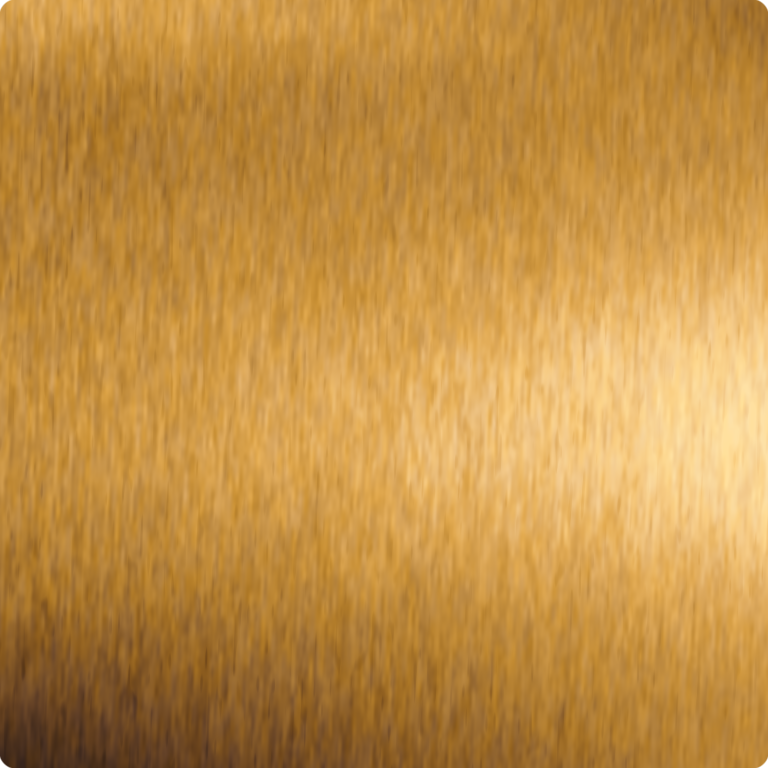
This texture is drawn by a Shadertoy shader. Its source:

```glsl
// Brushed gold metal plate with fine upright grain, a warm side glow and rounded corners.

// Metal tones from deepest shadow to brightest glare
const int TONE_COUNT = 8;
const vec3 TONES[TONE_COUNT] = vec3[](
    vec3(0.22, 0.14, 0.09), vec3(0.39, 0.25, 0.13),
    vec3(0.55, 0.37, 0.15), vec3(0.68, 0.48, 0.19),
    vec3(0.78, 0.57, 0.25), vec3(0.88, 0.67, 0.35),
    vec3(0.96, 0.79, 0.52), vec3(1.00, 0.88, 0.63));
const vec3 BACKDROP = vec3(1.0);

// Grain: streaks per canvas width and height, and strength in tone steps
const vec2 FINE_GRAIN = vec2(220.0, 38.0);
const vec2 MEDIUM_GRAIN = vec2(135.0, 20.0);
const vec2 SHORT_GRAIN = vec2(170.0, 85.0);
const vec2 BROAD_GRAIN = vec2(50.0, 13.0);
const vec4 GRAIN_STRENGTH = vec4(0.44, 0.30, 0.20, 0.12);
const vec2 SCRATCH_GRAIN = vec2(190.0, 30.0);
const float SCRATCH_DEPTH = 0.45;
const vec2 TINT_GRAIN = vec2(140.0, 34.0);
const vec3 TINT_SHIFT = vec3(-0.012, 0.002, 0.045);

// Lean of the grain, and how far it wanders from place to place
const float GRAIN_LEAN = -0.035;
const float WANDER = 0.0015;
const vec2 WANDER_SCALE = vec2(9.0, 11.0);

// Lighting, in canvas units and tone steps
const float GLOW_HEIGHT = 0.45;
const float GLOW_REACH_UP = 0.24;
const float GLOW_REACH_DOWN = 0.28;
const float SHADE_TOP = 0.40;
const float SHADE_DEPTH = 3.0;
const float CORNER_RADIUS = 0.022;

// Integer hash giving a value from 0 to 1
float hash(vec2 cell, uint seed) {
    uvec2 q = uvec2(ivec2(cell));
    uint h = q.x * 1597334677u ^ q.y * 3812015801u ^ seed * 2654435769u;
    h = (h ^ (h >> 16)) * 2246822519u;
    h = (h ^ (h >> 13)) * 3266489917u;
    h ^= h >> 16;
    return float(h >> 8) / 16777216.0;
}

// Smooth noise along one column, shifted so that columns never line up
float columnNoise(float column, float y, uint seed) {
    y += 16.0 + 16.0 * hash(vec2(column, 0.0), seed + 101u);
    float row = floor(y);
    float blend = smoothstep(0.0, 1.0, y - row);
    return mix(hash(vec2(column, row), seed),
               hash(vec2(column, row + 1.0), seed), blend);
}

// Streak noise from -1 to 1
float streaks(vec2 p, uint seed) {
    float column = floor(p.x);
    float blend = smoothstep(0.0, 1.0, p.x - column);
    return 2.0 * mix(columnNoise(column, p.y, seed),
                     columnNoise(column + 1.0, p.y, seed), blend) - 1.0;
}

// Broad light and shadow, as a position on the tone scale
float lighting(vec2 uv) {
    float tone = 3.0 + 0.6 * uv.x;

    // Horizontal glow that swells to the right
    float offset = uv.y - GLOW_HEIGHT;
    offset /= offset > 0.0 ? GLOW_REACH_UP : GLOW_REACH_DOWN;
    tone += exp(-offset * offset) * (0.9 + 2.4 * pow(uv.x, 1.35));

    // Shadow pooling in the lower left
    float shade = max(1.0 - uv.y / SHADE_TOP, 0.0);
    tone -= SHADE_DEPTH * pow(shade, 1.4) * (1.0 - 0.85 * uv.x);

    // Reflection along the top edge, fading to shadow at the right
    tone += smoothstep(0.85, 0.99, uv.y) * (1.5 - 2.5 * uv.x * uv.x);
    return tone;
}

vec3 metalColor(float tone) {
    tone = clamp(tone, 0.0, float(TONE_COUNT) - 1.001);
    int i = int(tone);
    return mix(TONES[i], TONES[i + 1], fract(tone));
}

float roundedBox(vec2 p, vec2 halfSize, float radius) {
    vec2 d = abs(p) - halfSize + radius;
    return length(max(d, 0.0)) + min(max(d.x, d.y), 0.0) - radius;
}

void mainImage(out vec4 fragColor, in vec2 fragCoord) {
    vec2 uv = fragCoord / iResolution.xy;
    float light = lighting(uv);

    // Brushed grain, leaning slightly, calmer in glare and shadow
    vec2 p = uv + vec2(GRAIN_LEAN * uv.y + 1.0, 0.0);
    p.x += WANDER * streaks(p * WANDER_SCALE, 6u);
    vec4 grain = vec4(streaks(p * FINE_GRAIN, 1u),
                      streaks(p * MEDIUM_GRAIN, 2u),
                      streaks(p * SHORT_GRAIN, 3u),
                      streaks(p * BROAD_GRAIN, 4u));
    float calm = mix(1.1, 0.8, uv.x) * mix(0.5, 1.0, smoothstep(0.0, 3.0, light));

    // Sparse dark scratches among the grain
    float scratch = smoothstep(0.45, 0.95, streaks(p * SCRATCH_GRAIN, 7u));
    float relief = dot(grain, GRAIN_STRENGTH) - SCRATCH_DEPTH * scratch;
    vec3 color = metalColor(light + calm * relief);

    // Streaks drift between orange and greyish gold
    color += TINT_SHIFT * calm * streaks(p * TINT_GRAIN, 5u);

    // Rounded plate corners
    float edge = roundedBox(uv - 0.5, vec2(0.5), CORNER_RADIUS);
    float pixel = 1.0 / min(iResolution.x, iResolution.y);
    color = mix(color, BACKDROP, smoothstep(0.0, 2.0 * pixel, edge));

    fragColor = vec4(clamp(color, 0.0, 1.0), 1.0);
}
```
